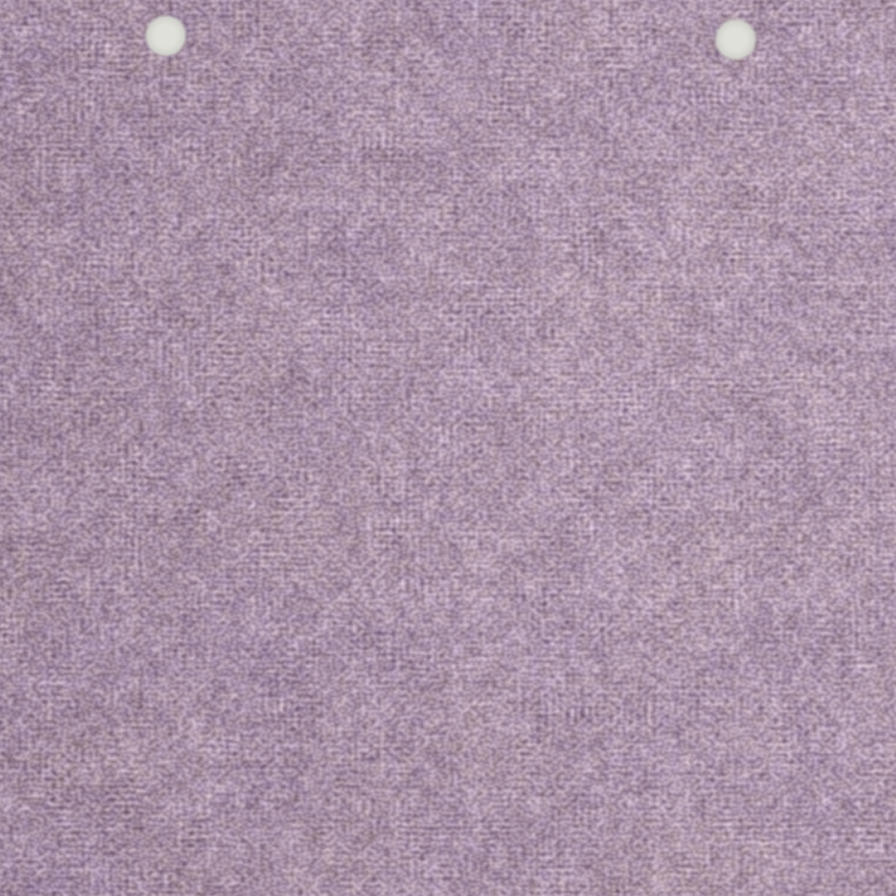
Reproduce this texture procedurally as a Shadertoy shader.

```glsl
// Mauve woven cloth with fine mottled threads and two pale round studs near the top.
#define THREADS vec2(124.0, 136.0)
#define WEAVE_DEPTH 0.034
#define GRAIN_DEPTH 0.165
#define FLECK_DEPTH 0.09
#define PATCH_DEPTH 0.07
#define TINT_DEPTH 0.04
#define CLOTH_COLOR vec3(0.669, 0.581, 0.661)
#define STUD_COLOR vec3(0.88, 0.88, 0.86)
#define STUD_RADIUS 0.0225

const float PI = 3.14159;

// Random unit gradient for a lattice corner
vec2 cornerGradient(vec2 cell) {
    vec3 p = fract(cell.xyx * vec3(0.1031, 0.1030, 0.0973));
    p += dot(p, p.yzx + 33.33);
    float angle = 2.0 * PI * fract((p.x + p.y) * p.z);
    return vec2(cos(angle), sin(angle));
}

float gradientNoise(vec2 p) {
    vec2 cell = floor(p);
    vec2 f = p - cell;
    vec2 blend = f * f * f * (f * (f * 6.0 - 15.0) + 10.0);
    vec2 e = vec2(1.0, 0.0);
    float a = dot(cornerGradient(cell), f);
    float b = dot(cornerGradient(cell + e.xy), f - e.xy);
    float c = dot(cornerGradient(cell + e.yx), f - e.yx);
    float d = dot(cornerGradient(cell + e.xx), f - e.xx);
    return mix(mix(a, b, blend.x), mix(c, d, blend.x), blend.y);
}

// Staggered stitches over straight rows and columns, with wandering threads
float weave(vec2 uv) {
    vec2 wander = vec2(gradientNoise(uv * 20.0 + 7.3),
                       gradientNoise(uv * 20.0 + 51.7));
    vec2 p = PI * (uv * THREADS + 0.5 * wander);
    float stitches = sin(p.x) * sin(p.y);
    float strength = 1.0 + 1.2 * gradientNoise(uv * 22.0 + 90.1);
    float rows = cos(2.0 * p.y) * (0.5 + gradientNoise(uv * 16.0 + 31.4));
    float columns = cos(2.0 * p.x) * (0.3 + gradientNoise(uv * 16.0 + 67.2));
    return strength * (0.75 * stitches + rows + columns);
}

// Short light and dark lengths of yarn along both thread directions
float flecks(vec2 uv) {
    float across = gradientNoise(uv * vec2(62.0, 128.0) + 41.9);
    float along = gradientNoise(uv * vec2(120.0, 58.0) + 83.6);
    return 0.9 * across + 0.7 * along;
}

// Cloudy variation, from hand-sized areas down to small blotches
float patches(vec2 uv) {
    return 0.8 * gradientNoise(uv * 44.0 + 5.1)
         + 0.6 * gradientNoise(uv * 21.0 + 17.4)
         + 0.5 * gradientNoise(uv * vec2(9.0, 11.0) + 2.6);
}

// Signed distance to the nearer stud
float studDistance(vec2 uv) {
    float left = length(uv - vec2(0.185, 0.960));
    float right = length(uv - vec2(0.821, 0.956));
    return min(left, right) - STUD_RADIUS;
}

void mainImage(out vec4 fragColor, in vec2 fragCoord) {
    vec2 uv = fragCoord / iResolution.xy;

    // Thread relief and mottling at several scales
    float shade = WEAVE_DEPTH * weave(uv);
    shade += GRAIN_DEPTH * gradientNoise(uv * vec2(185.0, 215.0) + 13.37);
    shade += FLECK_DEPTH * flecks(uv);
    shade += PATCH_DEPTH * patches(uv);

    // Soft light, brighter toward the right
    shade += 0.035 * (uv.x - 0.5);
    shade -= 0.04 * (length(uv - vec2(0.65, 0.6)) - 0.4);

    // Slight drift between pinkish and bluish yarn
    float tint = TINT_DEPTH * (gradientNoise(uv * 70.0 + 23.8)
               + 0.5 * gradientNoise(uv * 8.0 + 61.3));
    vec3 color = CLOTH_COLOR + shade * vec3(1.0, 1.02, 0.98);
    color += tint * vec3(-0.4, -0.3, 0.8);

    // Studs with a thin contact shadow and a rounded face
    float d = studDistance(uv);
    float edge = max(0.003, 1.0 / iResolution.y);
    color *= 1.0 - 0.08 * exp(-max(d, 0.0) / 0.004);
    vec3 stud = STUD_COLOR * (1.0 - 0.07 * smoothstep(-0.012, 0.0, d));
    color = mix(color, stud, 1.0 - smoothstep(-edge, edge, d));

    fragColor = vec4(clamp(color, 0.0, 1.0), 1.0);
}
```
